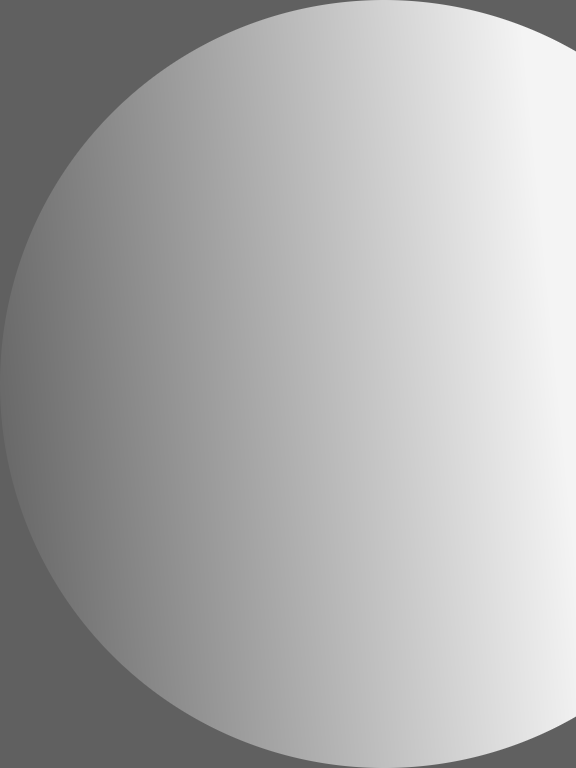
Reproduce this background procedurally as a Shadertoy shader.

```glsl
// A large pale disc on flat grey, running off the right edge of the canvas.
// The disc is a distance function filled with a slightly tilted linear ramp
// that reaches a flat highlight before the right edge.

// Lengths are in canvas heights, with the origin at the lower left.
const vec2 DISC_CENTER = vec2(0.5, 0.5);
const float DISC_RADIUS = 0.5;

const vec2 RAMP_AXIS = vec2(1.0, 0.1);  // brightens rightward and slightly upward
const float RAMP_END = 0.777;           // where the highlight begins along the axis

const vec3 SHADOW_GREY = vec3(0.376);   // background and dark end of the ramp
const vec3 HIGHLIGHT_GREY = vec3(0.957);

float discDistance(vec2 point) {
    return length(point - DISC_CENTER) - DISC_RADIUS;
}

vec3 rampColor(vec2 point) {
    float amount = clamp(dot(point, RAMP_AXIS) / RAMP_END, 0.0, 1.0);
    return mix(SHADOW_GREY, HIGHLIGHT_GREY, amount);
}

void mainImage(out vec4 fragColor, in vec2 fragCoord) {
    vec2 point = fragCoord / iResolution.y;
    float pixelSize = 1.0 / iResolution.y;

    // Blend the disc over the background with a one-pixel soft edge
    float coverage = clamp(0.5 - discDistance(point) / pixelSize, 0.0, 1.0);
    vec3 color = mix(SHADOW_GREY, rampColor(point), coverage);

    fragColor = vec4(color, 1.0);
}
```
